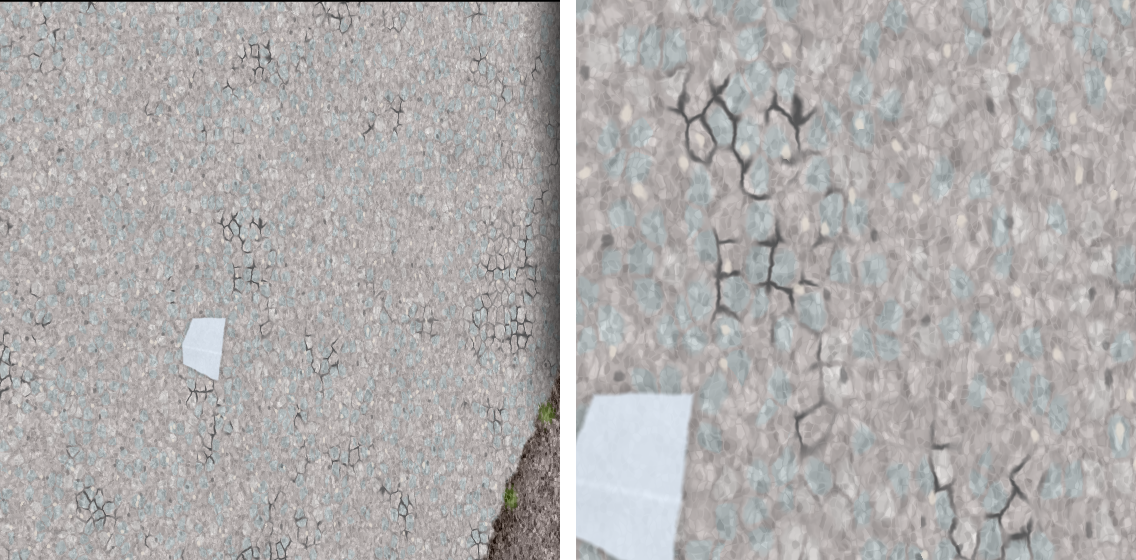
Left: the whole. Right: its middle third, enlarged.
Give the GLSL for this texture, as a three.js fragment shader.

```glsl
// Weathered grey asphalt with pale stones, dark crevices, a paper scrap and a soil verge.
varying vec2 vUv;

const vec3 BINDER = vec3(0.715, 0.690, 0.685);
const vec3 BLUE_STONE = vec3(0.655, 0.705, 0.715);
const vec3 PALE_STONE = vec3(0.780, 0.775, 0.770);
const vec3 FLECK = vec3(0.900, 0.870, 0.830);
const vec3 CREVICE = vec3(0.270, 0.275, 0.280);
const vec3 SOIL = vec3(0.500, 0.455, 0.445);
const vec3 SOIL_RIM = vec3(0.330, 0.280, 0.255);
const vec3 MOSS = vec3(0.440, 0.530, 0.270);
const vec3 PAPER = vec3(0.835, 0.870, 0.910);

const float STONE_SCALE = 50.0;
const float FLECK_SCALE = 72.0;
const float GRAIN_SCALE = 125.0;
const float DUST_SCALE = 230.0;
const float GRAIN_CONTRAST = 0.16;
const float DUST_CONTRAST = 0.14;
const float CREVICE_DEPTH = 0.85;
const float EDGE = 0.002;

float hash(vec2 p) {
  vec3 q = fract(p.xyx * vec3(0.1031, 0.1030, 0.0973));
  q += dot(q, q.yzx + 33.33);
  return fract((q.x + q.y) * q.z);
}

// Cellular noise: nearest distance, gap to the second nearest, cell value.
vec3 cells(vec2 p) {
  vec2 base = floor(p);
  vec3 near = vec3(9.0, 9.0, 0.0);
  for (int j = -1; j <= 1; j++) {
    for (int i = -1; i <= 1; i++) {
      vec2 c = base + vec2(float(i), float(j));
      vec2 seed = c + 0.1 + 0.8 * vec2(hash(c), hash(c + 57.3));
      float d = distance(p, seed);
      if (d < near.x) near = vec3(d, near.x, hash(c + 113.7));
      else near.y = min(near.y, d);
    }
  }
  return vec3(near.x, near.y - near.x, near.z);
}

// Layered, turned sines, roughly -1 to 1.
float waves(vec2 p) {
  float sum = 0.0;
  float amp = 0.5;
  for (int i = 0; i < 5; i++) {
    sum += amp * sin(p.x + 1.6 * sin(p.y + 0.7)) * cos(0.8 * p.y + sin(p.x));
    p = mat2(1.2, 1.5, -1.5, 1.2) * p + 2.3;
    amp *= 0.62;
  }
  return sum;
}

// Centred speckle that fades to zero at the cell borders.
float speckle(vec2 p) {
  vec3 c = cells(p);
  return (c.z - 0.5) * smoothstep(0.0, 0.35, c.y);
}

float vergeX(float y) { return 0.855 + 0.42 * y; }

// Signed distance to the line a-b, positive on its left.
float leftOf(vec2 p, vec2 a, vec2 b) {
  vec2 e = normalize(b - a);
  return dot(p - a, vec2(-e.y, e.x));
}

float paperDistance(vec2 p) {
  vec2 a = vec2(0.343, 0.433), b = vec2(0.403, 0.432), c = vec2(0.389, 0.321);
  vec2 d = vec2(0.327, 0.350), e = vec2(0.325, 0.385);
  float top = max(leftOf(p, a, b), leftOf(p, b, c));
  float low = max(leftOf(p, c, d), leftOf(p, d, e));
  return max(max(top, low), leftOf(p, e, a));
}

void main() {
  vec2 uv = vUv;
  vec2 ground = vec2(uv.x + 0.25 * uv.x * uv.x, 0.8 * uv.y);
  ground += 0.004 * vec2(waves(uv * 60.0), waves(uv * 55.0 + 9.0));
  float grain = speckle(ground * GRAIN_SCALE);
  float dust = speckle(ground * DUST_SCALE + 31.0);

  // Stones set in the binder
  vec3 stone = cells(ground * STONE_SCALE);
  float patches = waves(uv * 7.0 + 4.0);
  float body = smoothstep(0.03, 0.22, stone.y) * (1.0 - smoothstep(0.35, 0.60, stone.x));
  float blue = step(0.62 - 0.25 * patches, stone.z);
  float pale = step(stone.z, 0.13);
  vec3 col = mix(BINDER, BLUE_STONE, 0.75 * body * blue);
  col = mix(col, PALE_STONE, 0.7 * body * pale);
  col += 0.025 * waves(uv * 22.0) + GRAIN_CONTRAST * grain + DUST_CONTRAST * dust;

  // Crevices gathered in broken threads, denser to the right and below
  float thread = 1.0 - smoothstep(0.03, 0.20, abs(waves(vec2(15.0, 8.0) * uv + 2.0)));
  float band = smoothstep(0.12, 0.0, abs(uv.x - 0.87 + 0.08 * patches));
  float low = smoothstep(0.35, 0.0, uv.y);
  float worn = smoothstep(0.0, 0.45, waves(uv * 11.0 + 17.0) + 0.25 * band + 0.2 * low);
  float gap = 1.0 - smoothstep(0.02, 0.24, stone.y);
  float crack = gap * (0.10 + 0.90 * worn * max(thread, 0.35 * band));
  col = mix(col, CREVICE, CREVICE_DEPTH * crack);

  // Bright flecks and small pits
  vec3 chip = cells(ground * FLECK_SCALE + 71.0);
  float spot = 1.0 - smoothstep(0.12, 0.32, chip.x);
  col = mix(col, FLECK, 0.8 * spot * step(0.94, chip.z));
  col = mix(col, CREVICE, 0.45 * spot * step(chip.z, 0.04));

  // Shade along the right edge
  float shade = smoothstep(0.92, 1.02, uv.x + 0.012 * patches) * smoothstep(0.15, 0.40, uv.y);
  col *= 1.0 - 0.62 * shade;

  // Soil verge with moss tufts
  float verge = uv.x - vergeX(uv.y) + 0.012 * waves(uv * 40.0);
  vec3 soil = mix(SOIL_RIM, SOIL, smoothstep(0.0, 0.06, verge + 0.03 * patches));
  soil += 0.35 * grain + 0.25 * dust + 0.07 * waves(uv * 45.0);
  col = mix(col, soil, smoothstep(-0.006, 0.006, verge));
  for (int i = 0; i < 2; i++) {
    float y = 0.11 + 0.15 * float(i);
    float reach = length((uv - vec2(vergeX(y) + 0.012, y)) * vec2(1.5, 1.0));
    float tuft = 1.0 - smoothstep(0.008, 0.026, reach + 0.02 * grain);
    col = mix(col, MOSS + 0.5 * grain, 0.75 * tuft);
  }

  // Paper scrap with a soft shadow and a fold
  float scrap = paperDistance(uv) + 0.002 * waves(uv * 50.0);
  col *= 1.0 - 0.12 * (1.0 - smoothstep(0.0, 0.008, scrap));
  float fold = 1.0 - smoothstep(0.0, 0.004, abs(uv.y - 0.375 + 0.2 * (uv.x - 0.36)));
  vec3 sheet = PAPER + 0.025 * waves(uv * 35.0) + 0.03 * fold + 0.03 * dust;
  col = mix(col, sheet, 1.0 - smoothstep(-EDGE, EDGE, scrap));

  // Black strip at the top
  col *= 1.0 - smoothstep(0.996, 0.998, uv.y);
  gl_FragColor = vec4(clamp(col, 0.0, 1.0), 1.0);
}
```
